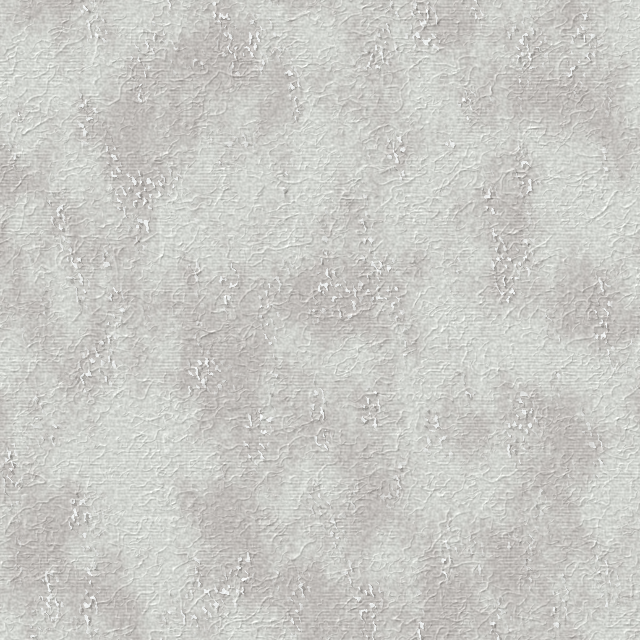
A Shadertoy shader for this texture:

```glsl
// Pale embossed plaster wallpaper: taupe blotches, fine weave, wrinkles and white flecks.

vec2 hashGradient(vec2 cell) {
    vec3 q = fract(vec3(cell.xyx) * vec3(0.1031, 0.1030, 0.0973));
    q += dot(q, q.yzx + 33.33);
    float angle = 6.28318 * fract((q.x + q.y) * q.z);
    return vec2(cos(angle), sin(angle));
}

// Gradient noise, roughly -0.7 to 0.7
float noise(vec2 p) {
    vec2 i = floor(p), f = fract(p);
    vec2 u = f * f * f * (f * (f * 6.0 - 15.0) + 10.0);
    vec2 e = vec2(1.0, 0.0);
    float a = dot(hashGradient(i), f);
    float b = dot(hashGradient(i + e), f - e);
    float c = dot(hashGradient(i + e.yx), f - e.yx);
    float d = dot(hashGradient(i + 1.0), f - 1.0);
    return mix(mix(a, b, u.x), mix(c, d, u.x), u.y);
}

float fbm(vec2 p) {
    float sum = 0.0, amplitude = 1.0;
    for (int i = 0; i < 5; i++) {
        sum += amplitude * noise(p);
        p = mat2(1.9, 0.5, -0.5, 1.9) * p + 17.3;
        amplitude *= 0.6;
    }
    return sum;
}

// Warped field whose zero contours are the wrinkle lines
float wrinkleField(vec2 p, float scale) {
    vec2 q = p * scale * vec2(0.85, 1.0) + scale * 3.7;
    vec2 warp = vec2(noise(q * 1.7 + 5.2), noise(q * 1.7 + 41.8));
    return noise(q + 0.55 * warp);
}

// Light and shade on the two sides of each raised wrinkle
float wrinkleShade(vec2 p, float scale, float width) {
    float eps = 0.0008;
    float n = wrinkleField(p, scale);
    vec2 slope = vec2(wrinkleField(p + vec2(eps, 0.0), scale),
                      wrinkleField(p + vec2(0.0, eps), scale)) - n;
    slope /= eps;
    float steepness = max(length(slope), 0.4 * scale);
    float t = n / (steepness * width);
    float gaps = smoothstep(-0.16, 0.1, noise(p * scale * 0.45 + scale));
    return 2.0 * t * exp(-t * t) * dot(slope / steepness, vec2(-0.6, 0.8)) * gaps;
}

void mainImage(out vec4 fragColor, in vec2 fragCoord) {
    vec2 p = fragCoord / iResolution.y;

    // Cloudy patches with ragged, vertically drawn edges
    float cloud = fbm(p * vec2(6.4, 5.0) + 3.1);
    float drips = noise(p * vec2(50.0, 12.0) + 8.0);
    float speckle = noise(p * vec2(120.0, 95.0));
    float pale = smoothstep(-0.48, 0.44, cloud + 0.25 * drips + 0.28 * speckle + 0.03);
    vec3 taupe = vec3(0.748, 0.734, 0.720);
    vec3 chalk = vec3(0.828, 0.838, 0.818);
    vec3 color = mix(taupe, chalk, pale);

    // Woven ground: broken horizontal threads and faint vertical ones
    float threads = sin(6.28318 * (p.y * 200.0 + 0.25 * noise(p * vec2(20.0, 60.0))));
    float threadWear = smoothstep(-0.15, 0.3, noise(p * vec2(16.0, 13.0) + 60.0));
    threadWear *= 0.7 + 0.9 * noise(p * vec2(60.0, 150.0));
    float dashes = noise(p * vec2(90.0, 235.0));
    float warpThreads = noise(p * vec2(225.0, 35.0) + 9.0);
    float grain = noise(p * 245.0 + 31.0);
    float relief = threads * mix(0.008, 0.042, threadWear);
    relief += 0.055 * dashes + 0.03 * warpThreads * (1.0 - pale) + 0.09 * grain;

    // Embossed wrinkles in three sizes over a fine crumple
    vec2 toLight = vec2(-0.0015, 0.0022);
    relief += 0.105 * wrinkleShade(p, 24.0, 0.0020);
    relief += 0.100 * wrinkleShade(p + 2.3, 37.0, 0.0018);
    relief += 0.085 * wrinkleShade(p + 5.9, 56.0, 0.0016);
    relief += 0.07 * (noise(p * 105.0) - noise((p + toLight) * 105.0));
    color += relief;

    // White flecks gathered in short vertical runs, mostly on taupe
    float runs = smoothstep(-0.02, 0.3, noise(p * vec2(25.0, 8.0) + 70.0));
    float cluster = runs * (1.0 - 0.8 * smoothstep(0.4, 0.9, pale));
    vec2 fleckPos = p * vec2(165.0, 100.0) + vec2(p.y * 35.0, 0.0);
    fleckPos += 0.6 * vec2(noise(p * 150.0), noise(p * 150.0 + 20.0));
    float fleck = smoothstep(0.17, 0.33, noise(fleckPos)) * cluster;
    float fleckShadow = smoothstep(0.14, 0.32, noise(fleckPos + vec2(-0.4, 0.3))) * cluster;
    color -= 0.12 * fleckShadow * (1.0 - fleck);
    color = mix(color, vec3(0.95, 0.96, 0.96) + 0.5 * relief, 0.9 * fleck);

    fragColor = vec4(clamp(color, 0.0, 1.0), 1.0);
}
```
